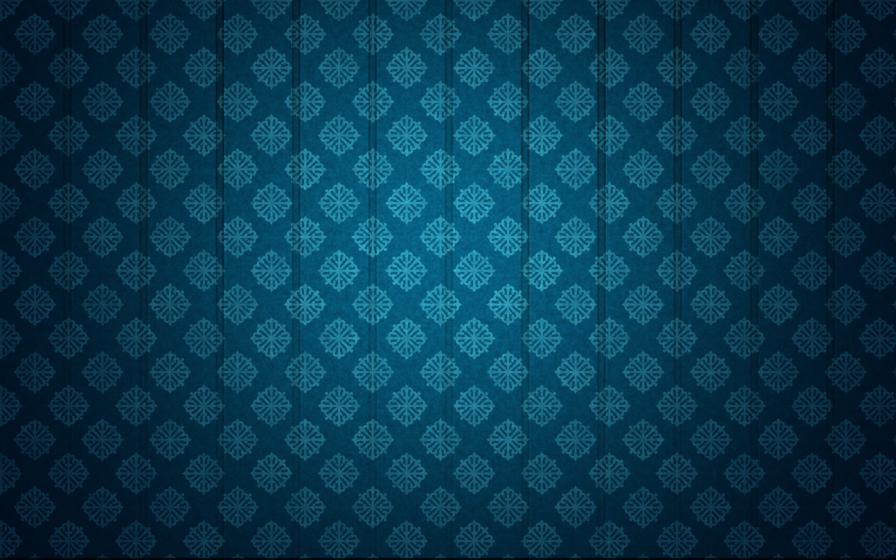
A Shadertoy shader for this pattern:

```glsl
const float MOTIF_PITCH = 0.1207;
const float MOTIF_RADIUS = 0.0365;
const vec2 MOTIF_ORIGIN = vec2(-0.0135, -0.0438);
const float STRIPE_PITCH = 0.1363;
const float STRIPE_ORIGIN = 0.0015;

float hash(vec2 p) {
    vec3 q = fract(vec3(p.xyx) * 0.1031);
    q += dot(q, q.yzx + 33.33);
    return fract((q.x + q.y) * q.z);
}

float cornerSlope(vec2 corner, vec2 offset) {
    float angle = 6.2832 * hash(corner);
    return dot(vec2(cos(angle), sin(angle)), offset);
}

float gradientNoise(vec2 p) {
    vec2 i = floor(p), f = p - i;
    vec2 u = f * f * f * (f * (f * 6.0 - 15.0) + 10.0);
    vec2 e = vec2(1, 0);
    return mix(mix(cornerSlope(i, f), cornerSlope(i + e, f - e), u.x),
               mix(cornerSlope(i + e.yx, f - e.yx), cornerSlope(i + 1.0, f - 1.0), u.x), u.y);
}

float segment(vec2 p, vec2 a, vec2 b) {
    vec2 ab = b - a;
    return length(p - a - ab * clamp(dot(p - a, ab) / dot(ab, ab), 0.0, 1.0));
}

// Distance to a circular arc centred on the direction "facing"
float arc(vec2 p, float radius, float facing, float halfSpan) {
    float c = cos(facing), s = sin(facing);
    p = vec2(c * p.x + s * p.y, abs(c * p.y - s * p.x));
    return atan(p.y, p.x) < halfSpan
        ? abs(length(p) - radius)
        : length(p - radius * vec2(cos(halfSpan), sin(halfSpan)));
}

// Eight-armed flake with curled tips, unit radius
float flake(vec2 p, float strokeHalf) {
    p = abs(p);
    if (p.y > p.x) p = p.yx;

    float strokes = segment(p, vec2(0), vec2(0.88, 0));
    strokes = min(strokes, segment(p, vec2(0), vec2(0.58)));
    strokes = min(strokes, segment(p, vec2(0.32, 0), vec2(0.43, 0.13)));
    strokes = min(strokes, arc(p - vec2(0.73, 0.14), 0.12, 0.35, 2.1));
    strokes = min(strokes, arc(p - vec2(0.54, 0.34), 0.12, 0.45, 2.1));

    float tip = (abs(p.x - 0.92) + 1.3 * p.y - 0.13) * 0.65;
    float bud = length(p - vec2(0.61)) - 0.08;
    float core = length(p) - 0.12;
    return min(strokes - strokeHalf, min(tip, min(bud, core)));
}

// Offset to the nearest centre of a staggered lattice
vec2 staggeredCell(vec2 p) {
    vec2 a = p - round(p);
    vec2 b = p - 0.5 - round(p - 0.5);
    return dot(a, a) < dot(b, b) ? a : b;
}

float line(float x, float halfWidth, float blur) {
    return 1.0 - smoothstep(halfWidth - blur, halfWidth + blur, abs(x));
}

// Panel seam: x = shadow, y = highlight
vec2 seam(vec2 p, float pixel) {
    float k = (p.x - STRIPE_ORIGIN) / STRIPE_PITCH;
    float id = round(k);
    float x = (k - id) * STRIPE_PITCH;
    float strength = mix(0.5, 1.0, hash(vec2(id + 40.0, 7.0)));
    float fade = mix(0.25, 1.0, smoothstep(-0.5, 0.5, p.y));
    float band = line(x, 0.007, pixel);
    float grooves = line(abs(x) - 0.006, 0.0013, pixel);
    float shadow = (0.24 * band + 0.4 * grooves) * fade * strength;
    float shine = line(x - 0.0095, 0.0008, pixel) + 0.7 * line(x, 0.0008, pixel);
    return vec2(shadow, shine * strength);
}

void mainImage(out vec4 fragColor, in vec2 fragCoord) {
    float pixel = 1.0 / iResolution.y;
    vec2 p = (fragCoord - 0.5 * iResolution.xy) * pixel;

    // Off-centre glow falling into navy
    vec2 q = (p - vec2(-0.01, 0.07)) / vec2(0.8, 0.75);
    float glow = exp(-2.1 * dot(q, q));
    vec3 color = mix(vec3(0.0, 0.04, 0.095), vec3(0.025, 0.385, 0.52), glow);

    // Staggered flakes with worn ink
    vec2 cell = staggeredCell((p - MOTIF_ORIGIN) / MOTIF_PITCH) * MOTIF_PITCH;
    float blur = 0.75 * pixel / MOTIF_RADIUS;
    float ink = 1.0 - smoothstep(-blur, blur, flake(cell / MOTIF_RADIUS, 0.055));
    float wear = 0.85 + 0.3 * gradientNoise(p * 14.0) + 0.25 * gradientNoise(p * 110.0);
    vec3 inkColor = mix(vec3(0.025, 0.13, 0.21), vec3(0.2, 0.65, 0.75), glow);
    color = mix(color, inkColor, ink * clamp(wear, 0.0, 1.0));

    // Seams between panels
    vec2 edge = seam(p, pixel);
    color *= 1.0 - edge.x;
    color += vec3(0.035, 0.045, 0.035) * edge.y * (0.25 + 0.75 * glow);

    // Paper grain and dark bottom edge
    float grain = 0.12 * gradientNoise(p * 75.0) + 0.16 * gradientNoise(p * 190.0);
    color *= 1.0 + grain;
    color *= mix(0.25, 1.0, smoothstep(0.002, 0.002 + 2.0 * pixel, p.y + 0.5));
    fragColor = vec4(color, 1.0);
}
```
